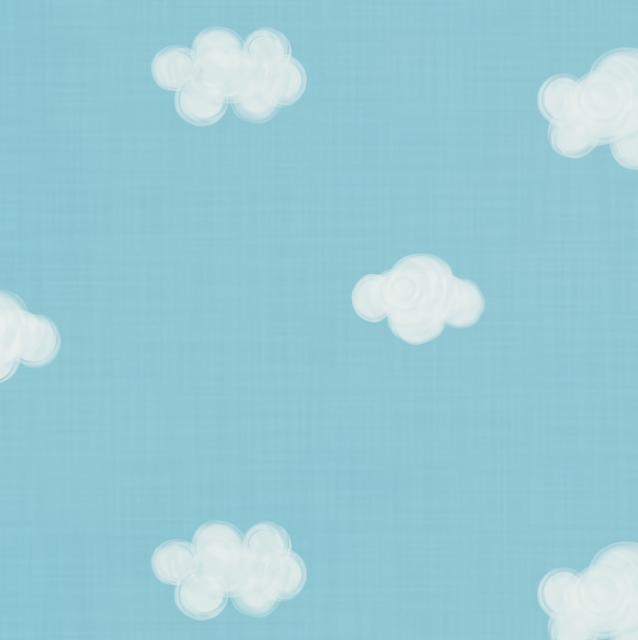
Give the GLSL for this pattern, as a WebGL 2 fragment shader.

```glsl
#version 300 es
precision highp float;
uniform vec2 u_resolution;
out vec4 outColor;

// Lengths are in canvas heights unless noted
const vec2 TILE = vec2(1.25, 0.772);
const float LOBE_UNIT = 0.0013;      // size of one lobe unit
const float EDGE = 0.003;            // softness of a lobe outline
const float LOBE_OPACITY = 0.88;
const float RING_FREQ = 15.0;        // brush rings per lobe radius
const float WOBBLE = 0.07;
const float WEAVE_FREQ = 190.0;
const float WEAVE_AMOUNT = 0.013;
const vec3 SKY_BLUE = vec3(0.585, 0.785, 0.835);
const vec3 SKY_TEAL = vec3(0.540, 0.775, 0.818);
const vec3 PAINT_WHITE = vec3(0.915, 0.935, 0.922);
const vec3 PAINT_SHADE = vec3(0.840, 0.898, 0.902);

// Cloud shapes: lobe centre xy and radii zw, in lobe units
const vec4 CORE = vec4(0, 0, 50, 35);
const vec4 WIDE[6] = vec4[6](
  vec4(-64, 9, 31, 29), vec4(-13, 26, 35, 35), vec4(45, 29, 31, 30),
  vec4(63, -6, 31, 33), vec4(33, -27, 33, 31), vec4(-33, -29, 34, 33));
const vec4 SMALL[6] = vec4[6](
  vec4(3, 15, 43, 40), vec4(-54, 0, 27, 30), vec4(49, -6, 32, 32),
  vec4(-2, -24, 36, 33), vec4(-30, 8, 30, 27), vec4(28, 3, 34, 28));
const vec4 TALL[6] = vec4[6](
  vec4(-65, 10, 32, 33), vec4(-52, -30, 33, 31), vec4(10, 33, 45, 42),
  vec4(26, -40, 36, 36), vec4(-20, 0, 45, 46), vec4(60, 5, 38, 38));

float hash(vec2 p) {
  vec3 q = fract(p.xyx * 0.1031);
  q += dot(q, q.yzx + 33.33);
  return fract((q.x + q.y) * q.z);
}

float noise(vec2 p) {
  vec2 i = floor(p), f = fract(p);
  f = f * f * (3.0 - 2.0 * f);
  return mix(mix(hash(i), hash(i + vec2(1, 0)), f.x),
             mix(hash(i + vec2(0, 1)), hash(i + vec2(1, 1)), f.x), f.y);
}

float fbm(vec2 p) {
  float sum = 0.0, amp = 0.5;
  for (int i = 0; i < 4; i++) {
    sum += amp * noise(p);
    p = p * 2.03 + 17.0;
    amp *= 0.5;
  }
  return sum;
}

// Opacity of one lobe: a thin ringed veil that fills in toward the middle
float lobePaint(vec2 q, vec4 lobe, float veil, float seed) {
  vec2 e = (q - lobe.xy) / lobe.zw;
  float d = length(e) + WOBBLE * (noise(e * 2.2 + seed) - 0.5);
  float gap = (1.0 - d) * min(lobe.z, lobe.w) * LOBE_UNIT;
  vec2 lean = vec2(hash(vec2(seed, 3.0)), hash(vec2(seed, 8.0))) - 0.5;
  float ring = noise(vec2(length(e - 0.3 * lean) * RING_FREQ, dot(e, lean) * 5.0 + seed));
  float outline = smoothstep(0.0, max(EDGE, 1.5 / u_resolution.y), gap);
  float body = smoothstep(0.0, veil, gap + 0.4 * veil * (ring - 0.5));
  return outline * mix(0.18 + 0.4 * ring, LOBE_OPACITY, body);
}

// Lays one cloud, repeated over the tile, on top of the colour below
vec3 addCloud(vec3 below, vec2 p, vec2 anchor, float size, vec4 lobes[6], float veil, float seed) {
  vec2 q = p - anchor;
  q = (q - TILE * round(q / TILE)) / (LOBE_UNIT * size);
  float clear = 1.0 - lobePaint(q, CORE, veil, seed);
  for (int i = 0; i < 6; i++)
    clear *= 1.0 - lobePaint(q, lobes[i], veil, seed + 5.3 * float(i + 1));
  // Mottled brushwork inside the paint
  float swirl = noise(vec2(length(q - vec2(-18, 12)) * 0.22, dot(q, vec2(0.03, 0.05)) + seed));
  float mottle = smoothstep(0.3, 0.75, 0.6 * fbm(q * 0.06 + seed) + 0.4 * swirl);
  vec3 paint = mix(PAINT_WHITE, PAINT_SHADE, 0.65 * mottle);
  return mix(below, paint, 0.98 * (1.0 - clear));
}

// Washed blue ground with a faint cloth weave
vec3 sky(vec2 p) {
  float wash = fbm(p * vec2(2.4, 3.2) + 4.0) - 0.47;
  float tealness = 0.36 + 0.9 * wash + 0.3 * smoothstep(0.25, 0.0, p.x)
                 + 0.15 * smoothstep(0.6, 0.1, p.y);
  float threads = noise(p * vec2(WEAVE_FREQ, 9.0)) + noise(p * vec2(9.0, WEAVE_FREQ)) - 1.0;
  float grain = noise(p * 2.0 * WEAVE_FREQ) - 0.5;
  return mix(SKY_BLUE, SKY_TEAL, clamp(tealness, 0.0, 1.0))
       + WEAVE_AMOUNT * (threads + 0.7 * grain);
}

void main() {
  vec2 p = gl_FragCoord.xy / u_resolution.y;
  vec3 color = sky(p);
  color = addCloud(color, p, vec2(0.358, 0.8815), 1.0, WIDE, 0.019, 2.0);
  color = addCloud(color, p, vec2(0.9635, 0.8307), 1.0, TALL, 0.018, 41.0);
  color = addCloud(color, p, vec2(0.6536, 0.5339), 1.0, SMALL, 0.012, 83.0);
  color = addCloud(color, p, vec2(-0.013, 0.4753), 1.05, SMALL, 0.016, 127.0);
  outColor = vec4(color, 1.0);
}
```
